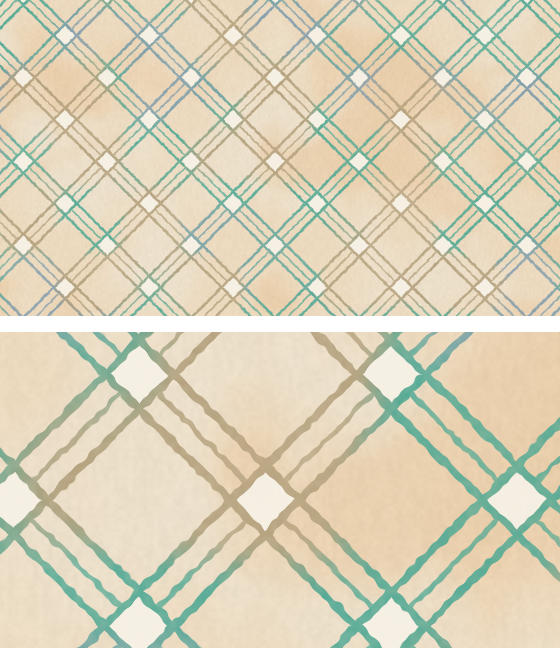
Top, the full canvas; bottom, a detail of the centre.
A WebGL 1 fragment shader for this pattern:

```glsl
precision highp float;
// Diagonal lattice on warm mottled paper: bands of two bold rails and a thin
// centre line cross at 45 degrees, with a pale diamond at every crossing.
// Value noise drifts the ink hue, roughens the edges and stains the paper.

uniform vec2 u_resolution;

// Lengths of the layout are in canvas heights
const float PERIOD = 0.2657;                    // spacing of diamonds in a row
const vec2 LATTICE_ORIGIN = vec2(-0.0155, -0.0110);

// Band sizes are fractions of the period
const float RAIL_OFFSET = 0.137;
const float RAIL_HALF_WIDTH = 0.022;
const float THIN_HALF_WIDTH = 0.0145;
const float DIAMOND_HALF = 0.116;
const float EDGE_ROUGHNESS = 0.020;
const float HUE_SCALE = 5.0;

const vec3 PAPER = vec3(0.925, 0.853, 0.747);
const vec3 PAPER_LIGHT = vec3(0.925, 0.880, 0.800);
const vec3 PAPER_STAIN = vec3(0.910, 0.785, 0.630);
const vec3 DIAMOND = vec3(0.965, 0.945, 0.900);
const vec3 TEAL = vec3(0.310, 0.660, 0.580);
const vec3 BLUE = vec3(0.490, 0.605, 0.675);
const vec3 TAN = vec3(0.700, 0.625, 0.485);

float hash(vec2 p) {
  vec3 q = fract(vec3(p.xyx) * 0.1031);
  q += dot(q, q.yzx + 33.33);
  return fract((q.x + q.y) * q.z);
}

float valueNoise(vec2 p) {
  vec2 i = floor(p);
  vec2 f = fract(p);
  f = f * f * (3.0 - 2.0 * f);
  return mix(mix(hash(i), hash(i + vec2(1.0, 0.0)), f.x),
             mix(hash(i + vec2(0.0, 1.0)), hash(i + vec2(1.0)), f.x), f.y);
}

float fbm(vec2 p) {
  float sum = 0.0;
  float amplitude = 0.5;
  for (int i = 0; i < 4; i++) {
    sum += amplitude * valueNoise(p);
    p = p * 2.03 + 17.1;
    amplitude *= 0.5;
  }
  return sum / 0.9375;
}

// Coverage of a shape from its signed distance
float cover(float dist, float blur) {
  return 1.0 - smoothstep(-blur, blur, dist);
}

vec3 paperColor(vec2 p) {
  float stain = fbm(p * 4.0 + 31.0);
  float bleach = fbm(p * 3.0 + 73.0);
  vec3 color = mix(PAPER, PAPER_LIGHT, smoothstep(0.42, 0.72, bleach));
  color = mix(color, PAPER_STAIN, 0.65 * smoothstep(0.48, 0.78, stain));
  float fibre = valueNoise(p * vec2(190.0, 75.0) + 200.0) - 0.5;
  float grain = valueNoise(p * 260.0 + 400.0) - 0.5;
  return color + 0.018 * fibre + 0.020 * grain;
}

vec3 inkColor(vec2 p) {
  float blueDrift = valueNoise(p * HUE_SCALE + 11.0);
  float tanDrift = valueNoise(p * HUE_SCALE + 57.0);
  vec3 color = mix(TEAL, BLUE, smoothstep(0.52, 0.78, blueDrift));
  return mix(color, TAN, smoothstep(0.48, 0.76, tanDrift));
}

void main() {
  vec2 p = (gl_FragCoord.xy - 0.5 * u_resolution) / u_resolution.y;
  vec2 seed = p + 2.0;  // keeps noise coordinates positive

  // Diagonal lattice axes, each measured from the nearest band centre
  vec2 d = p - LATTICE_ORIGIN;
  vec2 axes = vec2(d.x + d.y, d.x - d.y) / PERIOD;
  vec2 rough = vec2(valueNoise(seed * 125.0), valueNoise(seed * 125.0 + 91.0));
  axes += EDGE_ROUGHNESS * (rough - 0.5);
  vec2 band = abs(fract(axes + 0.5) - 0.5);
  float blur = 1.0 / (PERIOD * u_resolution.y);

  // Bold rails run through; thin lines stop at the crossing band
  vec2 railDist = abs(band - RAIL_OFFSET) - RAIL_HALF_WIDTH;
  float rails = cover(min(railDist.x, railDist.y), blur);
  vec2 thinDist = max(band - THIN_HALF_WIDTH, RAIL_OFFSET - band.yx);
  float thin = cover(min(thinDist.x, thinDist.y), blur);
  float diamond = cover(max(band.x, band.y) - DIAMOND_HALF, blur);

  // Worn ink: slow fading and dry speckle
  float fade = mix(0.82, 1.0, valueNoise(seed * 9.0 + 5.0));
  float speckle = mix(0.84, 1.0, valueNoise(seed * 150.0 + 45.0));
  float ink = max(rails, 0.88 * thin) * fade * speckle;

  vec3 color = paperColor(seed);
  color = mix(color, DIAMOND, 0.95 * diamond);
  color = mix(color, inkColor(seed), ink);
  gl_FragColor = vec4(color, 1.0);
}
```
